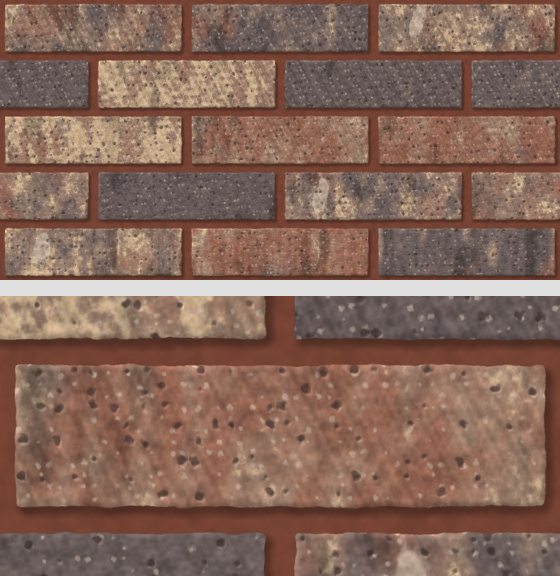
Top, the full canvas; bottom, a detail of the centre.
A Shadertoy shader for this texture:

```glsl
// Weathered clinker brick wall in running bond: five courses of three bricks, red mortar.

const vec2 GRID = vec2(3.0, 5.0);            // bricks across, courses up
const vec2 BRICK_HALF = vec2(0.315, 0.084);  // in canvas heights

const vec3 MORTAR = vec3(0.46, 0.26, 0.20);
const vec3 GREY   = vec3(0.41, 0.36, 0.355);
const vec3 RED    = vec3(0.58, 0.39, 0.32);
const vec3 TAN    = vec3(0.65, 0.54, 0.46);
const vec3 CREAM  = vec3(0.80, 0.69, 0.55);
const vec3 PALE   = vec3(0.76, 0.68, 0.61);
const vec3 PIT    = vec3(0.24, 0.18, 0.17);

// Firing finishes: lightness, redness, pale smear
const vec3 FINISH[6] = vec3[6](
    vec3(0.25, 0.16, 0.0),   // blue-grey
    vec3(0.40, 0.34, 0.0),   // grey-brown
    vec3(0.55, 0.48, 1.0),   // pinkish tan
    vec3(0.46, 0.80, 0.0),   // red
    vec3(0.68, 0.66, 0.0),   // cream over red
    vec3(0.50, 0.50, 0.0));  // mixed brown

// Finish of each brick, courses from bottom to top
const int LAYOUT[15] = int[15](2, 3, 1,  5, 0, 2,  4, 3, 3,  0, 4, 0,  5, 1, 2);

float hash(vec2 p) {
    return fract(sin(dot(p, vec2(127.1, 311.7))) * 43758.5);
}

float noise(vec2 p) {
    vec2 i = floor(p), f = fract(p);
    f = f * f * (3.0 - 2.0 * f);
    float low  = mix(hash(i), hash(i + vec2(1, 0)), f.x);
    float high = mix(hash(i + vec2(0, 1)), hash(i + vec2(1, 1)), f.x);
    return mix(low, high, f.y);
}

float fbm(vec2 p) {
    float sum = 0.0, amp = 0.5;
    for (int i = 0; i < 5; i++) {
        sum += amp * noise(p);
        p = p * 2.03 + 7.1;
        amp *= 0.5;
    }
    return sum / 0.97;
}

float boxDistance(vec2 p, vec2 halfSize, float radius) {
    vec2 d = abs(p) - halfSize + radius;
    return length(max(d, 0.0)) + min(max(d.x, d.y), 0.0) - radius;
}

// One irregular dot in a random share of the grid cells
float spots(vec2 p, float scale, float share, float px) {
    p *= scale;
    vec2 cell = floor(p);
    vec2 centre = 0.3 + 0.4 * vec2(hash(cell + 3.3), hash(cell + 8.7));
    float radius = mix(0.08, 0.26, hash(cell + 5.1));
    float d = length(fract(p) - centre) + 0.2 * (noise(p * 4.0) - 0.5) - radius;
    float soft = 0.06 + px * scale;
    return step(hash(cell), share) * (1.0 - smoothstep(-soft, soft, d));
}

vec3 brickColour(vec2 p, vec3 finish, vec2 seed, float px) {
    vec2 q = p + seed;
    float blotch = fbm(q * vec2(9.0, 6.0));
    float cloud  = fbm(q * vec2(13.0, 8.0) + 31.0);
    float streak = fbm(q * vec2(34.0, 12.0) + 57.0);
    float grain  = fbm(q * 75.0);

    // Kiln colours layered from dark to light
    vec3 col = mix(GREY, RED, smoothstep(-0.16, 0.2, finish.y - blotch));
    col = mix(col, TAN, 0.9 * smoothstep(-0.16, 0.18, finish.x - mix(cloud, streak, 0.45)));
    float wash = finish.x - 0.12 - mix(cloud, streak, 0.6) + 0.3 * (grain - 0.5);
    col = mix(col, CREAM, 0.85 * smoothstep(-0.03, 0.13, wash));
    col *= 1.0 - 0.25 * smoothstep(0.56, 0.76, fbm(q * vec2(16.0, 5.0) + 83.0));

    // Slanted pale smear
    vec2 s = p - vec2(-0.18, 0.015);
    s.x -= 0.25 * s.y;
    float smear = length(s / vec2(0.03, 0.065)) + 1.2 * (streak - 0.5);
    col = mix(col, PALE, 0.8 * finish.z * (1.0 - smoothstep(0.75, 1.05, smear)));

    // Lime specks, pits with a lit lower lip, fine grain
    col = mix(col, PALE, 0.65 * spots(q + 4.0, 75.0, 0.1 + 0.25 * finish.y, px));
    float pit = spots(q, 48.0, 0.28, px);
    float lip = spots(q + vec2(-0.002, 0.003), 48.0, 0.28, px);
    col += 0.10 * max(lip - pit, 0.0);
    col = mix(col, PIT, 0.65 * pit);
    return col * (0.78 + 0.44 * grain) + 0.06 * (noise(q * 210.0) - 0.5);
}

void mainImage(out vec4 fragColor, in vec2 fragCoord) {
    float px = 1.0 / iResolution.y;
    vec2 uv = fragCoord / iResolution.xy;
    vec2 wall = uv * vec2(2.0, 1.0);

    // Running bond: every second course shifts by half a brick
    vec2 grid = uv * GRID;
    float course = floor(grid.y);
    grid.x += 0.5 * mod(course, 2.0);
    float column = mod(floor(grid.x), GRID.x);
    vec2 p = (fract(grid) - 0.5) * vec2(2.0, 1.0) / GRID;
    float id = column + GRID.x * course;
    vec2 seed = vec2(7.3, 3.7) * (id + 1.0);

    // Chipped outline
    float chip = 0.007 * (fbm((p + seed) * 45.0) - 0.5);
    float d = boxDistance(p, BRICK_HALF, 0.005) + chip;

    // Mortar, shaded to the lower right of each brick
    float shadowEdge = boxDistance(p - vec2(0.006, -0.007), BRICK_HALF, 0.008) + chip;
    float shadow = 1.0 - smoothstep(-0.004, 0.010, shadowEdge);
    vec3 mortar = MORTAR * (0.9 + 0.2 * fbm(wall * 60.0)) * (1.0 - 0.3 * shadow);

    // Worn edges: pale above, dark below
    vec3 brick = brickColour(p, FINISH[LAYOUT[int(id)]], seed, px);
    float rim = smoothstep(-0.009, 0.0, d);
    brick *= 1.0 + 0.18 * rim * (p.y / BRICK_HALF.y - 0.5 * p.x / BRICK_HALF.x);

    vec3 col = mix(brick, mortar, smoothstep(-px, px, d));
    fragColor = vec4(clamp(col, 0.0, 1.0), 1.0);
}
```
